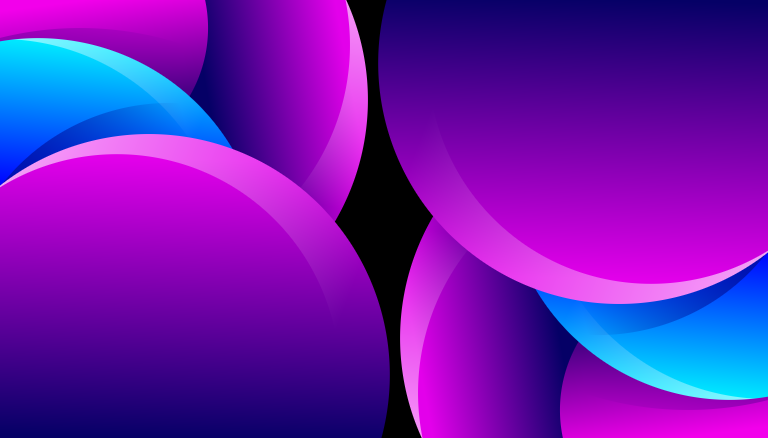
This background is drawn by a Shadertoy shader. Its source:

```glsl
const vec3 MAGENTA = vec3(0.89, 0.0, 0.92);
const vec3 HOT_PINK = vec3(0.95, 0.0, 0.92);
const vec3 NAVY = vec3(0.02, 0.0, 0.40);
const vec3 PLUM = vec3(0.30, 0.0, 0.53);
const vec3 CYAN = vec3(0.0, 0.92, 1.0);
const vec3 BLUE = vec3(0.0, 0.02, 1.0);
const vec3 DEEP_BLUE = vec3(0.0, 0.06, 0.60);
const vec3 PINK_SHINE = vec3(1.0, 0.92, 1.0);
const vec3 WHITE = vec3(1.0);

// Smooth-edged disc coverage
float disc(vec2 p, vec2 center, float radius, float px) {
    return clamp(0.5 + (radius - length(p - center)) / px, 0.0, 1.0);
}

// 0 at a, 1 at b, linear along the line between them
float ramp(vec2 p, vec2 a, vec2 b) {
    vec2 d = b - a;
    return clamp(dot(p - a, d) / dot(d, d), 0.0, 1.0);
}

// Tint with strength fading from a to b
vec3 fadeTint(vec3 base, vec3 tint, float mask, vec2 p, vec2 a, vec2 b) {
    return mix(base, tint, mask * (1.0 - ramp(p, a, b)));
}

// Put an opaque layer over a premultiplied one
vec4 over(vec4 below, vec3 color, float coverage) {
    return mix(below, vec4(color, 1.0), coverage);
}

// Four stacked discs; p is measured from the outer corner in canvas heights
vec4 cluster(vec2 p, float px) {
    vec4 result = vec4(0.0);

    // Rear disc with a rim shine
    vec3 color = mix(NAVY, MAGENTA, ramp(p, vec2(0.48, 0.25), vec2(0.80, 0.19)));
    float rim = 1.0 - disc(p, vec2(0.274, 0.103), 0.525, px);
    color = fadeTint(color, PINK_SHINE, 0.65 * rim, p, vec2(0.80, 0.0), vec2(0.70, 0.46));
    result = over(result, color, disc(p, vec2(0.290, 0.228), 0.550, px));

    // Small corner disc with a soft shade
    color = mix(HOT_PINK, PLUM, ramp(p, vec2(0.20, 0.0), vec2(0.23, 0.23)));
    float shade = disc(p, vec2(0.183, 0.817), 0.753, px);
    color = fadeTint(color, NAVY, 0.25 * shade, p, vec2(0.05, 0.08), vec2(0.42, 0.12));
    result = over(result, color, disc(p, vec2(0.167, 0.064), 0.308, px));

    // Blue disc with a rim shine and an inner shade
    color = mix(CYAN, BLUE, ramp(p, vec2(0.05, 0.09), vec2(0.02, 0.42)));
    rim = 1.0 - disc(p, vec2(0.0, 0.612), 0.523, px);
    color = fadeTint(color, WHITE, 0.60 * rim, p, vec2(0.0, 0.08), vec2(0.45, 0.30));
    shade = disc(p, vec2(0.388, 0.724), 0.489, px);
    color = fadeTint(color, DEEP_BLUE, 0.75 * shade, p, vec2(0.05, 0.36), vec2(0.42, 0.27));
    result = over(result, color, disc(p, vec2(0.087, 0.603), 0.516, px));

    // Large front disc with a rim shine
    color = mix(MAGENTA, NAVY, ramp(p, vec2(0.30, 0.36), vec2(0.28, 1.0)));
    rim = 1.0 - disc(p, vec2(0.267, 0.861), 0.509, px);
    color = fadeTint(color, PINK_SHINE, 0.70 * rim, p, vec2(0.0, 0.42), vec2(0.78, 0.72));
    return over(result, color, disc(p, vec2(0.340, 0.856), 0.550, px));
}

void mainImage(out vec4 fragColor, in vec2 fragCoord) {
    float px = 1.0 / iResolution.y;
    vec2 p = fragCoord * px;
    float aspect = iResolution.x * px;

    // The same cluster from opposite corners, turned half way round
    vec4 left = cluster(vec2(p.x, 1.0 - p.y), px);
    vec4 right = cluster(vec2(aspect - p.x, p.y), px);
    fragColor = vec4(left.rgb + right.rgb * (1.0 - left.a), 1.0);
}
```
